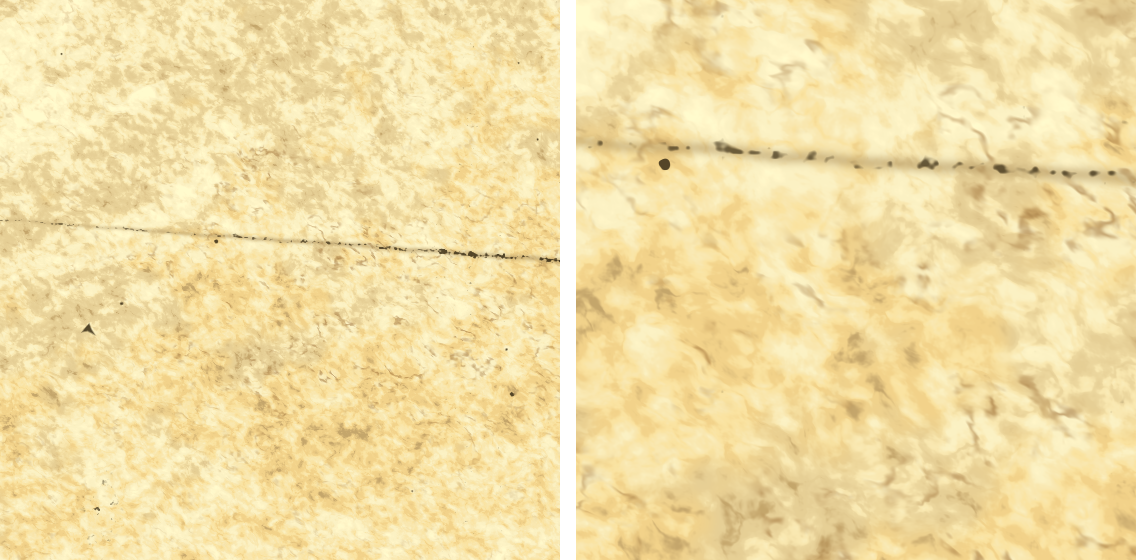
Left, the full canvas; right, a detail of the centre.
Give the GLSL for this texture, as a WebGL 2 fragment shader.

```glsl
#version 300 es
precision highp float;
// Weathered cream stone: layered value noise drives a ramp of pale, honey and tan
// tones, with oblique pale streaks, fine broken brown veins, a dark crumbling seam
// that deepens to the right, and a few small pits.

#define BROAD_GAIN 0.45
#define MOTTLE_SCALE 26.0
#define MOTTLE_GAIN 0.80
#define GRAIN_SCALE 92.0
#define GRAIN_GAIN 0.88
#define HAIR_GAIN 0.13
#define STREAK_GAIN 0.26
#define VEIN_GAIN 0.55
#define SEAM_START 0.608
#define SEAM_SLOPE -0.073
#define PIT_CELLS 6.0

uniform vec2 u_resolution;
out vec4 fragColor;

const vec3 PALE = vec3(0.985, 0.945, 0.765);
const vec3 CREAM = vec3(0.975, 0.905, 0.685);
const vec3 HONEY = vec3(0.98, 0.89, 0.63);
const vec3 TAN = vec3(0.90, 0.81, 0.585);
const vec3 OCHRE = vec3(0.95, 0.825, 0.54);
const vec3 UMBER = vec3(0.77, 0.65, 0.42);
const vec3 VEIN = vec3(0.62, 0.44, 0.22);
const vec3 SOOT = vec3(0.26, 0.21, 0.11);

float hash(vec2 p) {
  vec3 q = fract(p.xyx * vec3(0.1031, 0.1030, 0.0973));
  q += dot(q, q.yzx + 33.33);
  return fract((q.x + q.y) * q.z);
}

float noise(vec2 p) {
  vec2 i = floor(p), f = fract(p);
  f = f * f * (3.0 - 2.0 * f);
  return mix(mix(hash(i), hash(i + vec2(1, 0)), f.x),
             mix(hash(i + vec2(0, 1)), hash(i + vec2(1, 1)), f.x), f.y);
}

float fbm(vec2 p) {
  float sum = 0.0, amp = 0.5;
  for (int i = 0; i < 4; i++) {
    sum += amp * noise(p);
    p = mat2(1.6, 1.2, -1.2, 1.6) * p + 17.3;
    amp *= 0.5;
  }
  return sum / 0.9375;
}

// Thin soft lines where the noise crosses its middle value
float ridge(vec2 p, float width) {
  return 1.0 - smoothstep(0.0, width, abs(fbm(p) - 0.5));
}

// Coordinates along and across a unit direction
vec2 align(vec2 p, vec2 dir) {
  return vec2(dot(p, dir), dot(p, vec2(-dir.y, dir.x)));
}

float glow(vec2 p, vec2 centre, vec2 radius) {
  vec2 d = (p - centre) / radius;
  return exp(-dot(d, d));
}

vec3 stoneRamp(float shade, float warmth) {
  vec3 middle = mix(mix(CREAM, TAN, 0.7), HONEY, warmth);
  vec3 deep = mix(TAN, OCHRE, warmth);
  vec3 c = mix(PALE, CREAM, smoothstep(0.24, 0.45, shade));
  c = mix(c, middle, smoothstep(0.42, 0.56, shade));
  c = mix(c, deep, smoothstep(0.54, 0.72, shade));
  c = mix(c, UMBER, smoothstep(0.76, 1.06, shade));
  return c + 0.04 * (1.0 - smoothstep(-0.1, 0.25, shade));
}

// Sparse small dark holes, one candidate per cell
float pits(vec2 p, float px) {
  vec2 cell = floor(p * PIT_CELLS);
  vec2 centre = (cell + 0.2 + 0.6 * vec2(hash(cell + 3.1), hash(cell + 8.7))) / PIT_CELLS;
  float radius = mix(0.0012, 0.0036, pow(hash(cell + 5.5), 3.0));
  float d = length(p - centre) - radius * (0.6 + 0.8 * noise(p * 300.0));
  return step(0.76, hash(cell + 21.0)) * (1.0 - smoothstep(-px, px, d));
}

void main() {
  vec2 uv = gl_FragCoord.xy / u_resolution.y;
  float px = 1.0 / u_resolution.y;
  vec2 warp = vec2(fbm(uv * 18.0 + 4.0), fbm(uv * 18.0 + 31.0)) - 0.5;

  // Broad patches, mottling, grain and faint hairs
  vec2 flow = align(uv + 0.03 * warp, vec2(0.92, -0.39));
  float mottle = fbm(flow * vec2(0.9, 1.15) * MOTTLE_SCALE) - 0.5;
  vec2 slant = align(uv + 0.02 * warp, vec2(0.85, -0.53));
  float grain = fbm(slant * vec2(0.85, 1.15) * GRAIN_SCALE) - 0.5;
  float shade = 0.47 + BROAD_GAIN * (fbm(uv * 4.0 + 9.0) - 0.5) + MOTTLE_GAIN * mottle + GRAIN_GAIN * grain;
  shade += HAIR_GAIN * ridge(slant * vec2(36.0, 55.0) + 40.0, 0.08);
  shade += 0.07 * glow(uv, vec2(0.45, 0.40), vec2(0.35, 0.14)) - 0.09 * smoothstep(0.5, 1.0, uv.y);

  // Oblique pale streaks on the left
  vec2 along = align(uv + 0.025 * warp, vec2(0.90, 0.43));
  float streak = smoothstep(0.53, 0.75, fbm(along * vec2(2.6, 19.0) + 2.0));
  shade -= STREAK_GAIN * streak * (1.0 - smoothstep(0.2, 0.75, uv.x));

  float warmth = fbm(uv * 11.0 + 50.0) + 0.7 * (0.42 - uv.y) + 0.4 * (uv.x - 0.4);
  vec3 color = stoneRamp(shade, smoothstep(0.36, 0.56, warmth));

  // Short broken veins descending to the right
  float vein = ridge(slant * vec2(28.0, 54.0) + 70.0, 0.09);
  float zone = 0.35 + glow(uv, vec2(0.62, 0.44), vec2(0.38, 0.18)) + glow(uv, vec2(0.45, 0.73), vec2(0.07, 0.06));
  vein *= smoothstep(0.48, 0.72, fbm(uv * 24.0 + 12.0) + 0.06 * zone) * min(zone, 1.0);
  color = mix(color, VEIN, VEIN_GAIN * vein * smoothstep(0.2, 0.8, noise(uv * 150.0)));

  // Crumbling seam: loose dark crumbs, sparse at the left and thicker at the right
  float offset = abs(uv.y - SEAM_START - SEAM_SLOPE * uv.x - 0.004 * (noise(uv.xx * 22.0) - 0.5));
  float reach = offset / mix(0.0032, 0.0056, uv.x);
  float band = exp(-reach * reach);
  float crumbs = 0.55 * noise(uv * vec2(150.0, 230.0)) + 0.45 * noise(uv * vec2(290.0, 330.0) + 6.0);
  float clump = 0.22 * (noise(uv.xx * vec2(38.0, 0.0) + 3.0) - 0.5);
  float cutoff = mix(0.56, 0.38, smoothstep(0.0, 0.95, uv.x)) + 0.5 * (1.0 - band) - clump;
  float seam = smoothstep(-0.03, 0.26, crumbs - cutoff);
  color = mix(color, UMBER * 0.92, 0.55 * band * smoothstep(-0.4, 0.6, uv.x));
  color = mix(color, SOOT, seam * mix(0.55, 0.95, uv.x));

  // Pits, a chipped notch and a patch of specks
  vec2 chip = uv - vec2(0.157, 0.413) + 0.022 * warp;
  float notch = max(abs(chip.x) * 0.9 + chip.y * 0.6, -chip.y - 0.3 * abs(chip.x)) - 0.0055;
  float specks = smoothstep(0.66, 0.95, fbm(uv * 120.0)) * glow(uv, vec2(0.18, 0.08), vec2(0.025, 0.06));
  float dark = max(pits(uv, px), 1.0 - smoothstep(-px, 1.5 * px, notch));
  color = mix(color, SOOT, max(0.9 * dark, min(2.0 * specks, 0.75)));

  fragColor = vec4(clamp(color, 0.0, 1.0), 1.0);
}
```
